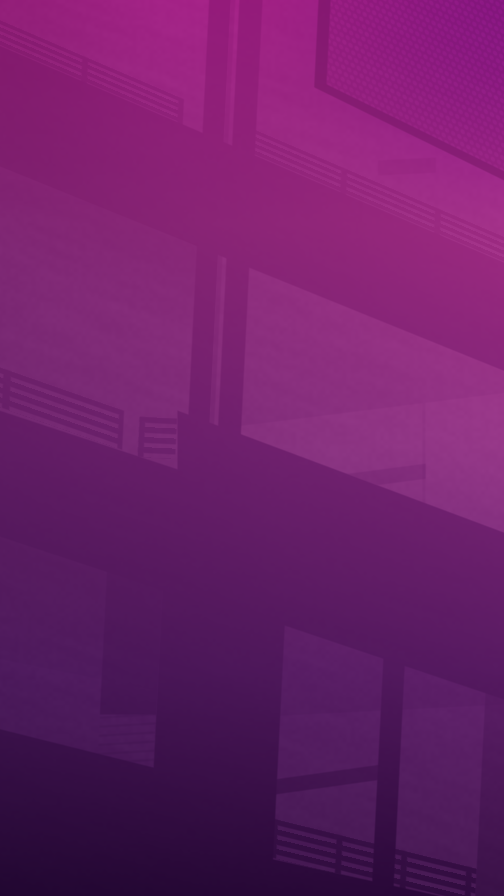
Give the GLSL for this background, as a Shadertoy shader.

```glsl
// Draws a leaning concrete facade with railings and mesh, under a magenta to violet haze.

// Haze colours from bottom to top, for solid concrete and for open bays
const vec3 WALL[5] = vec3[5](vec3(.15, .03, .21), vec3(.30, .09, .35),
    vec3(.43, .125, .425), vec3(.55, .145, .465), vec3(.58, .105, .48));
const vec3 BAY[5] = vec3[5](vec3(.25, .09, .305), vec3(.35, .12, .40),
    vec3(.51, .185, .485), vec3(.58, .18, .50), vec3(.645, .135, .53));
const vec3 CORNER = vec3(.49, .075, .50);
const vec3 SIDE_LIGHT = vec3(.26, .26, .17); // brightening from left to right
const float HEIGHT = 1.7778;     // canvas height in canvas widths
const float LEAN = .05;          // tilt of the uprights
const float RAIL_DEPTH = .8;
const float GRAIN = .007;
const float MESH_PITCH = .0125;
const float EDGE_WIDTH = .0022;  // softness of edges in canvas widths

float hash(vec2 p) { return fract(sin(dot(p, vec2(127.1, 311.7))) * 43758.5453); }

float noise(vec2 p) {
    vec2 i = floor(p), f = fract(p);
    f = f * f * (3. - 2. * f);
    return mix(mix(hash(i), hash(i + vec2(1, 0)), f.x),
               mix(hash(i + vec2(0, 1)), hash(i + vec2(1, 1)), f.x), f.y);
}

// Smooth step that is 1 where d is positive
float side(float d) { return smoothstep(-EDGE_WIDTH, EDGE_WIDTH, d); }

float band(float v, float lo, float hi) { return side(v - lo) * side(hi - v); }

// Height of a point over a line that falls to the right
float over(vec2 p, float start, float slope) { return p.y + slope * p.x - start; }

vec3 ramp(vec3 stops[5], float t) {
    float s = clamp(t, 0., .9999) * 4.;
    int i = int(s);
    return mix(stops[i], stops[i + 1], s - float(i));
}

// Four bars with evenly spaced posts; span is the left and right end
float railing(vec2 p, float lx, vec2 span, float start, float slope, float tall, float pitch) {
    float t = -over(p, start, slope) / tall;
    float bars = 1. - smoothstep(.48, .68, fract(t * 4.));
    float post = abs(mod(lx - span.x + .5 * pitch, pitch) - .5 * pitch);
    return max(bars, side(.006 - post)) * band(t * tall, 0., tall) * band(lx, span.x - .006, span.y);
}

void mainImage(out vec4 fragColor, in vec2 fragCoord) {
    vec2 uv = fragCoord / iResolution.xy;
    vec2 p = uv * vec2(1., HEIGHT);
    float lx = p.x + LEAN * (HEIGHT - p.y);

    // Upper and middle storeys, cut by a pair of columns
    float columns = max(band(lx, .415, .458), band(lx, .475, .521));
    columns = max(columns, .45 * band(lx, .457, .467));
    float upper = side(over(p, 1.687, .43));
    float pier = side(p.x - .352) * side(-over(p, 1.095, .374));
    float ceiling = -over(p, 1.447, .405);
    float middle = side(ceiling) * side(over(p, .963, .33)) * (1. - pier);
    float open = max(upper, middle) * (1. - columns);
    open *= 1. - .5 * middle * smoothstep(.22, 0., ceiling) * side(.44 - lx);

    // Lower storey: a left bay with a recess, and a right bay with a column
    float recess = band(lx, .269, .381);
    float lintel = -over(p, .713, .33);
    float left = side(lintel) * side(over(p, .331, .25)) * side(.381 - lx);
    float course = smoothstep(.25, .5, abs(fract((p.y - .06 * p.x) / .018) - .5));
    left *= 1. - recess * mix(.3 * course, .75, side(over(p, .36, .0)));
    left *= mix(.4, .9, smoothstep(0., .25, lintel));
    float right = side(-over(p, .727, .337)) * side(over(p, .192, .22)) * side(lx - .627);
    right *= 1. - band(lx, .826, .869);
    right *= 1. - .5 * side(lx - 1.032);

    // Ceilings, floors and beams seen inside the bays
    float floorLight = side(.873 - p.y + .125 * p.x) * side(p.x - .45);
    float farBeam = band(p.y - .13 * p.x, .718, .748) * band(p.x, .65, .845);
    float seam = band(p.x, .838, .844) * floorLight;
    float shade = -.16 * (1. - floorLight) * smoothstep(1.2, .85, p.y);
    open *= 1. + middle * (shade + .15 * floorLight - .45 * farBeam - .2 * seam);
    float topBeam = band(p.y - .05 * p.x, 1.392, 1.422) * band(p.x, .75, .865);
    float topShade = smoothstep(-.02, .04, p.y + .22 * p.x - 1.67) * side(p.x - .5);
    open *= 1. - upper * (.4 * topBeam + .22 * topShade);
    right *= 1. - .7 * band(p.y - .14 * p.x, .125, .155) * side(.84 - lx);
    right *= 1. - .25 * side(p.y - .05 * p.x - .33);
    left *= 1. - .2 * side(over(p, .47, .2));
    open = max(open, max(left, right));

    // Railings
    float rails = railing(p, lx, vec2(-.02, .375), 1.738, .43, .055, .195);
    rails = max(rails, railing(p, lx, vec2(.51, 1.2), 1.738, .43, .055, .19));
    rails = max(rails, railing(p, lx, vec2(.053, .287), 1.049, .35, .079, .23));
    rails = max(rails, railing(p, lx, vec2(-.2, .053), 1.049, .35, .079, .25));
    rails = max(rails, railing(p, lx, vec2(.324, .393), .965, .05, .08, .3));
    rails = max(rails, railing(p, lx, vec2(.627, 1.032), .287, .246, .078, .13));
    open *= 1. - RAIL_DEPTH * rails;

    // Mesh screen in a dark frame
    float edge = over(p, 1.910, .49);
    float screen = side(edge) * side(lx - .632);
    float inside = side(edge - .018) * side(lx - .656);
    vec2 cell = vec2(lx, edge) / MESH_PITCH;
    cell.x += .5 * mod(floor(cell.y), 2.);
    float holes = smoothstep(.5, .2, length(fract(cell) - .5));
    open = mix(open, inside * (.2 + .5 * holes), screen);

    // Haze, side light and the cool upper right corner
    vec3 color = mix(ramp(WALL, uv.y), ramp(BAY, uv.y), open);
    color *= 1. - .08 * screen * (1. - inside);
    color *= 1. + SIDE_LIGHT * (uv.x - .5) * smoothstep(1., .7, uv.y);
    color *= 1. - .1 * smoothstep(.4, 0., uv.x) * smoothstep(.7, 1., uv.y);
    float corner = smoothstep(.56, 0., distance(p, vec2(1.05, HEIGHT)));
    color = mix(color, CORNER * (.94 + .16 * open), .7 * corner);

    // Stained concrete
    float stain = noise(vec2(p.x * 9., over(p, 0., .35) * 60.)) + noise(p * 120.) - 1.;
    color += GRAIN * stain * (.4 + open);
    fragColor = vec4(color, 1.);
}
```
